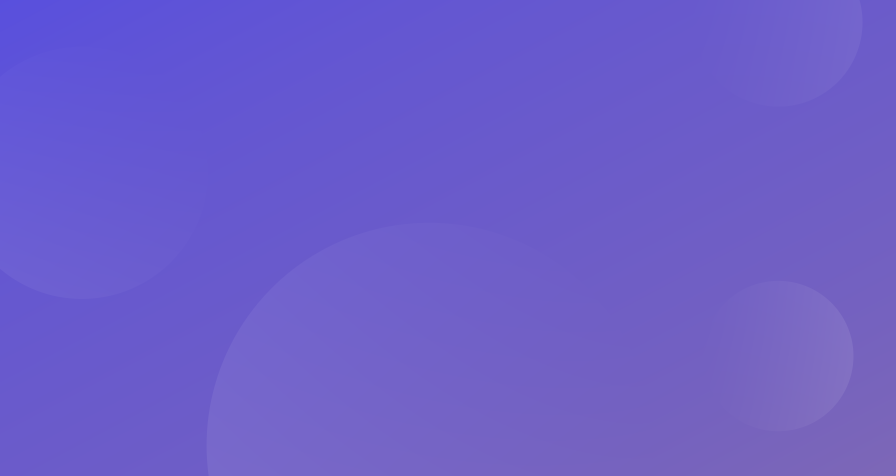
A Shadertoy shader for this background:

```glsl
// Violet diagonal gradient with four translucent discs, each fading out to one side.

const vec3 MID_VIOLET = vec3(0.419, 0.358, 0.791);    // colour along the middle diagonal
const vec3 WARM_SHIFT = vec3(0.071, 0.047, -0.077);   // change from the middle to a corner
const float CORNER_BOOST = 0.25;                      // share of the change held for the corners
const vec3 SHEEN = vec3(1.0);                         // tint of the discs
const float FADE_POWER = 1.25;                        // how fast the sheen leaves the bright rim

// Discs in units of canvas height: centre x, centre y, radius, peak opacity
const int DISC_COUNT = 4;
const vec4 DISCS[DISC_COUNT] = vec4[](
    vec4(0.172, 0.637, 0.265, 0.053),
    vec4(1.635, 0.953, 0.177, 0.062),
    vec4(0.902, 0.064, 0.468, 0.072),
    vec4(1.635, 0.252, 0.158, 0.088)
);

// Angle, in radians, towards the brightest rim of each disc
const float BRIGHT_ANGLES[DISC_COUNT] = float[](3.8, 0.1, 3.3, 0.1);

// Diagonal gradient, gentle in the middle and steeper near the two end corners
vec3 background(vec2 uv) {
    float diagonal = uv.x - uv.y;
    float curve = diagonal * mix(1.0, diagonal * diagonal, CORNER_BOOST);
    return MID_VIOLET + WARM_SHIFT * curve;
}

// Opacity of a disc: smooth-edged coverage times a fade across it
float discOpacity(vec2 point, vec4 disc, float brightAngle, float pixel) {
    vec2 offset = point - disc.xy;
    float coverage = clamp(0.5 - (length(offset) - disc.z) / pixel, 0.0, 1.0);
    vec2 brightSide = vec2(cos(brightAngle), sin(brightAngle));
    float fade = clamp(0.5 + 0.5 * dot(offset, brightSide) / disc.z, 0.0, 1.0);
    return disc.w * coverage * pow(fade, FADE_POWER);
}

void mainImage(out vec4 fragColor, in vec2 fragCoord) {
    vec2 uv = fragCoord / iResolution.xy;
    vec2 point = fragCoord / iResolution.y;
    float pixel = 1.0 / iResolution.y;

    vec3 color = background(uv);

    // Translucent discs
    for (int i = 0; i < DISC_COUNT; i++) {
        color = mix(color, SHEEN, discOpacity(point, DISCS[i], BRIGHT_ANGLES[i], pixel));
    }

    fragColor = vec4(color, 1.0);
}
```
